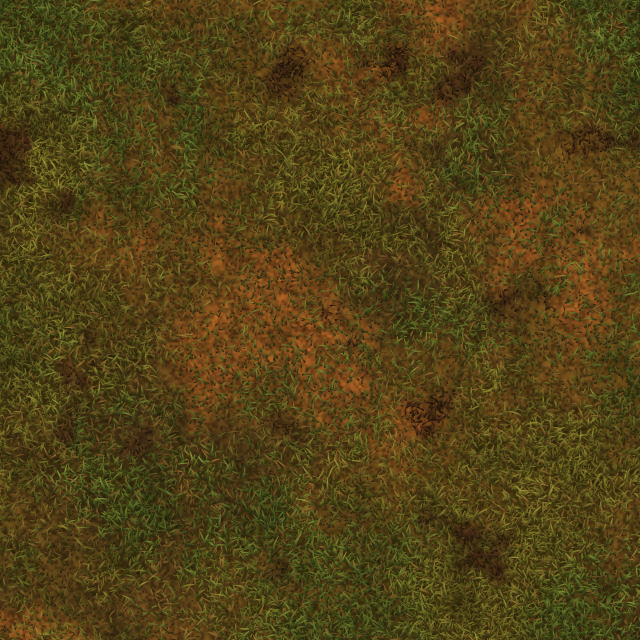
This texture is drawn by a Shadertoy shader. Its source:

```glsl
// Rough meadow seen from above: brown soil with bare orange patches, overgrown
// by arching grass blades. Blades are scattered one per cell in stacked jittered
// grids; slow noise sets how dense, dry and bright the growth is.

#define LAYERS 21
#define SHORT_GRID 58.0
#define LONG_GRID 34.0
#define BLADE_HALF_WIDTH 0.00135
#define GRASS_DARK vec3(0.21, 0.22, 0.045)
#define GRASS_LIGHT vec3(0.45, 0.45, 0.18)
#define STRAW vec3(0.44, 0.32, 0.13)
#define SOIL vec3(0.40, 0.27, 0.09)
#define ORANGE_SOIL vec3(0.53, 0.30, 0.11)
#define MUD vec3(0.28, 0.20, 0.08)
#define GAP vec3(0.19, 0.16, 0.04)
#define WITHERED vec3(0.20, 0.10, 0.06)

vec4 hash4(vec2 p) {
    vec4 q = fract(p.xyxy * vec4(0.1031, 0.1030, 0.0973, 0.1099));
    q += dot(q, q.wzxy + 33.33);
    return fract((q.xxyz + q.yzzw) * q.zywx);
}

float noise(vec2 p) {
    vec2 cell = floor(p), f = fract(p);
    f = f * f * (3.0 - 2.0 * f);
    float low = mix(hash4(cell).x, hash4(cell + vec2(1, 0)).x, f.x);
    float high = mix(hash4(cell + vec2(0, 1)).x, hash4(cell + vec2(1, 1)).x, f.x);
    return mix(low, high, f.y);
}

float fbm(vec2 p) {
    float sum = 0.0, weight = 0.5;
    for (int i = 0; i < 5; i++) {
        sum += weight * noise(p);
        p = mat2(1.6, 1.2, -1.2, 1.6) * p + 7.3;
        weight *= 0.5;
    }
    return sum / 0.97;
}

// Returns coverage in x and the position from root to tip in y.
vec2 blade(vec2 p, float angle, float bend, float len, float halfWidth, float pixel) {
    vec2 axis = vec2(cos(angle), sin(angle));
    float along = dot(p, axis);
    float across = dot(p, vec2(-axis.y, axis.x));
    float t = along / len;
    float slope = 2.0 * bend * t;
    float d = abs(across - bend * t * along) / sqrt(1.0 + slope * slope);
    float taper = halfWidth * (1.0 - 0.75 * t * t);
    float coverage = clamp((taper - d) / pixel + 0.5, 0.0, 1.0);
    float ends = smoothstep(0.0, 0.08, t) * (1.0 - smoothstep(0.9, 1.0, t));
    return vec2(coverage * ends, clamp(t, 0.0, 1.0));
}

vec3 groundColor(vec2 uv, float density) {
    vec3 soil = mix(SOIL, MUD, smoothstep(0.45, 0.68, fbm(uv * 3.0 + 41.0)));
    soil = mix(soil, ORANGE_SOIL, smoothstep(0.58, 0.75, fbm(uv * 5.0 + 63.0)));
    float grain = 0.5 * noise(uv * 240.0) + 0.3 * noise(uv * vec2(130.0, 95.0))
                + 0.2 * noise(uv * 50.0);
    soil = mix(soil, GAP, 0.75 * density);
    return soil * mix(0.45, 1.5, grain);
}

void mainImage(out vec4 fragColor, in vec2 fragCoord) {
    vec2 uv = fragCoord / iResolution.y;
    float pixel = 1.0 / iResolution.y;

    // Slow fields that control the growth
    float clumps = noise(uv * 27.0 + 5.0) - 0.5;
    float region = fbm(uv * 3.6 + 12.0);
    float density = smoothstep(0.28, 0.64, region + 0.22 * clumps);
    float wither = smoothstep(0.66, 0.78, fbm(uv * 9.0 + 87.0));
    float light = 0.82 + 0.36 * noise(uv * 21.0 + 31.0);
    float olive = smoothstep(0.35, 0.65, fbm(uv * 4.0 + 23.0));
    float lean = 1.57 + 2.2 * (noise(uv * 3.0 + 55.0) - 0.5);

    vec3 color = groundColor(uv, density);

    // Blades, short ones below and long ones on top
    for (int layer = 0; layer < LAYERS; layer++) {
        float height = float(layer) / float(LAYERS - 1);
        float grid = mix(SHORT_GRID, LONG_GRID, height);
        vec2 p = uv * grid + float(layer) * vec2(0.37, 0.71);
        vec2 home = floor(p);
        for (int j = 1; j >= -1; j--)
        for (int i = -1; i <= 1; i++) {
            vec2 cell = home + vec2(i, j);
            vec4 r = hash4(cell + float(layer) * vec2(71.0, 37.0) + 9.0);
            vec4 s = fract(r.wxyz * 37.0 + r * 11.0);
            float len = mix(0.45, 0.95, s.x);
            float bend = 1.1 * (s.y - 0.5);
            float angle = lean + 2.9 * (r.z - 0.5);
            float halfWidth = BLADE_HALF_WIDTH * mix(0.7, 1.25, s.z);
            vec2 hit = blade((p - cell - r.xy) / grid, angle, bend, len / grid, halfWidth, pixel);

            float grows = smoothstep(-0.06, 0.06, mix(0.28, 0.97, density) - r.w);
            float dry = step(s.w, mix(0.55, 0.13, density));
            float tone = clamp(0.15 + 0.5 * s.z + 0.3 * height + 0.3 * (s.x - 0.5), 0.0, 1.0);
            vec3 green = mix(GRASS_DARK, GRASS_LIGHT, tone);
            green *= mix(vec3(0.86, 1.0, 0.95), vec3(1.07, 0.99, 0.90), olive);
            vec3 tint = mix(green, STRAW * mix(0.6, 1.1, tone), dry);
            tint = mix(tint, WITHERED * mix(0.6, 1.5, s.x), 0.85 * wither);
            tint *= mix(0.5, 1.15, smoothstep(0.0, 0.7, hit.y)) * light;
            color = mix(color, tint, hit.x * grows);
        }
    }

    fragColor = vec4(clamp(color, 0.0, 1.0), 1.0);
}
```
